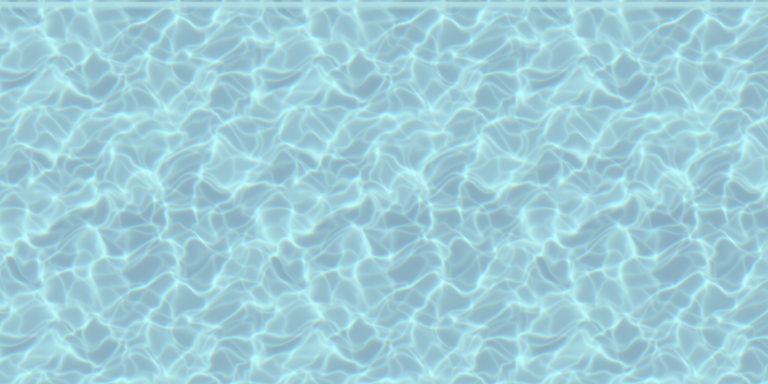
This texture is drawn by a Shadertoy shader. Its source:

```glsl
// Sunlit pool water: a tiling net of pale caustic lines over soft blue.
// Three layers of slanted cellular noise, bent by layered sines, are sampled
// once per colour channel at shifted places to give faint prismatic fringes.

const float TAU = 6.2832;

vec2 hash2(vec2 cell) {
    return fract(sin(vec2(dot(cell, vec2(127.1, 311.7)),
                          dot(cell, vec2(269.5, 183.3)))) * 43758.5);
}

// Bright cell borders plus a faint random tint inside each cell
float causticNet(vec2 tile, vec2 grid, float seed, float lineWidth) {
    vec2 g = tile * grid;
    vec2 id = floor(g), f = g - id;
    float nearest = 9.0, second = 9.0, tint = 0.0;
    for (int y = -2; y <= 2; y++)
    for (int x = -1; x <= 1; x++) {
        vec2 o = vec2(x, y);
        vec2 h = hash2(floor(mod(id + o + 0.5, grid)) + seed);
        vec2 d = o + 0.05 + 0.90 * h - f;
        d.y -= 0.30 * d.x * grid.y / grid.x;   // slant up to the right
        float dist = length(d);
        if (dist < nearest) {
            second = nearest;
            nearest = dist;
            tint = fract(h.x * 17.3 + h.y * 9.1);
        } else {
            second = min(second, dist);
        }
    }
    float edge = (second - nearest) / lineWidth;
    float plate = tint * tint * smoothstep(0.0, 1.5, edge);
    return 1.0 / (1.0 + edge * edge) + 0.36 * plate;
}

// Ripples with whole-number frequencies keep the tile seamless
vec2 ripple(vec2 u) {
    u += 0.020 * sin(TAU * vec2(2.0 * u.y + u.x, 3.0 * u.x - u.y) + vec2(0.5, 2.0));
    u += 0.009 * sin(TAU * vec2(6.0 * u.y - 3.0 * u.x, 5.0 * u.x + 4.0 * u.y));
    u += 0.005 * sin(TAU * vec2(13.0 * u.y + 5.0 * u.x, 11.0 * u.x - 8.0 * u.y));
    return u;
}

float waterLight(vec2 u) {
    vec2 w = ripple(u);
    // Slow swells make lines brighten and fade along their length
    float swell = 0.5 + 0.25 * sin(TAU * (3.0 * u.x + 2.0 * u.y))
                      + 0.25 * sin(TAU * (4.0 * u.y - 2.0 * u.x) + 1.3);
    float light = mix(0.45, 1.00, swell) * causticNet(w, vec2(5.0, 8.0), 3.0, 0.085);
    light += mix(0.70, 0.30, swell) * causticNet(w + 0.37, vec2(6.0, 9.0), 41.0, 0.080);
    light += 0.36 * causticNet(w.yx * vec2(1.0, -1.0) + 0.11, vec2(10.0, 9.0), 83.0, 0.11);
    return light - 0.15;
}

void mainImage(out vec4 fragColor, in vec2 fragCoord) {
    vec2 p = fragCoord / iResolution.y;
    vec2 tile = p / 0.69;

    // Split the light into red, green and blue
    vec2 spread = vec2(0.0030, -0.0045);
    vec3 light = vec3(waterLight(tile - spread),
                      waterLight(tile),
                      waterLight(tile + spread));
    light = min(light, 1.2);

    vec3 deepBlue = vec3(0.540, 0.695, 0.762);
    vec3 paleCyan = vec3(0.710, 0.930, 0.945);
    vec3 color = mix(deepBlue, paleCyan, light);

    // Soft bright rim along the top
    float depth = 1.0 - p.y;
    float rim = smoothstep(0.002, 0.008, depth) * (1.0 - smoothstep(0.012, 0.028, depth));
    color = mix(color, vec3(0.70, 0.89, 0.90), 0.85 * rim);

    fragColor = vec4(color, 1.0);
}
```
